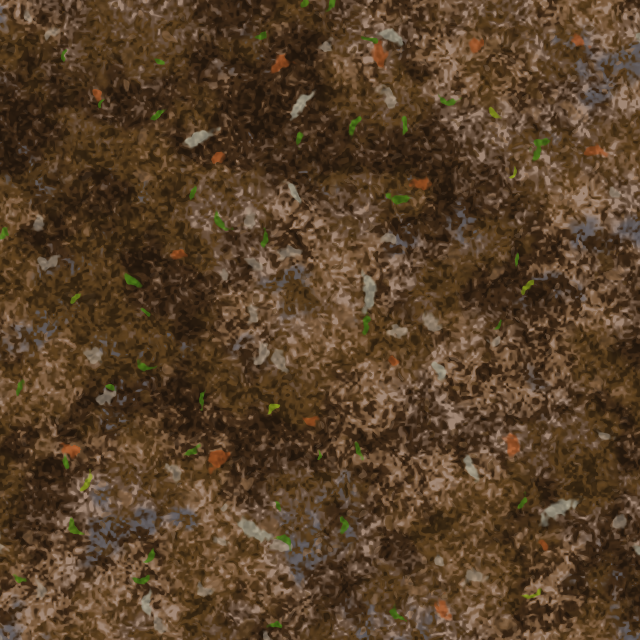
Give the GLSL for this texture, as a three.js fragment shader.

```glsl
// Forest floor: dark soil, crumbly leaf litter, scattered leaves and green sprigs.
varying vec2 vUv;

const vec3 SOIL = vec3(0.235, 0.155, 0.085);
const vec3 UMBER = vec3(0.34, 0.235, 0.11);
const vec3 TAUPE = vec3(0.38, 0.295, 0.235);
const vec3 TAN = vec3(0.51, 0.375, 0.25);
const vec3 PALE = vec3(0.63, 0.53, 0.46);
const vec3 SLATE = vec3(0.34, 0.34, 0.37);
const vec3 ASH = vec3(0.62, 0.60, 0.53);
const vec3 RUST = vec3(0.64, 0.32, 0.13);
const vec3 GREEN = vec3(0.27, 0.45, 0.08);
const vec3 LIME = vec3(0.52, 0.58, 0.10);

const float PATCH_SCALE = 5.0;
const float CLUMP_SCALE = 26.0;
const float CRUMB_SCALE = 105.0;
const float GRAIN_SCALE = 205.0;
const float WARP = 0.012;

float hash(vec2 p) {
  vec3 q = fract(vec3(p.xyx) * 0.1031);
  q += dot(q, q.yzx + 33.33);
  return fract((q.x + q.y) * q.z);
}

float noise(vec2 p) {
  vec2 i = floor(p);
  vec2 f = fract(p);
  f = f * f * (3.0 - 2.0 * f);
  float low = mix(hash(i), hash(i + vec2(1.0, 0.0)), f.x);
  float high = mix(hash(i + vec2(0.0, 1.0)), hash(i + 1.0), f.x);
  return mix(low, high, f.y);
}

float fbm(vec2 p) {
  float sum = 0.0;
  float gain = 0.533;
  for (int i = 0; i < 4; i++) {
    sum += gain * noise(p);
    p = mat2(1.6, 1.2, -1.2, 1.6) * p + 19.0;
    gain *= 0.5;
  }
  return sum;
}

// Randomly turned, curved flakes, one per chosen cell: x = coverage, y = random tint.
// Radii are fractions of a cell.
vec2 scatter(vec2 p, float cells, float chance, vec2 radii, float ragged, float seed) {
  vec2 g = p * cells;
  vec2 result = vec2(0.0);
  float tear = ragged * (noise(p * 150.0 + seed) - 0.5);
  for (int j = -1; j <= 1; j++) {
    for (int i = -1; i <= 1; i++) {
      vec2 id = floor(g) + vec2(float(i), float(j));
      vec2 key = id + seed;
      if (hash(key) > chance) continue;
      vec2 d = g - id - vec2(hash(key + 141.0), hash(key + 283.0));
      float angle = 6.2832 * hash(key + 367.0);
      float c = cos(angle);
      float s = sin(angle);
      d = mat2(c, -s, s, c) * d / mix(0.55, 1.2, hash(key + 431.0));
      d.y += (hash(key + 523.0) - 0.5) * d.x * d.x / radii.x;
      float cover = 1.0 - smoothstep(0.65, 1.15, length(d / radii) + tear);
      if (cover > result.x) result = vec2(cover, hash(key + 617.0));
    }
  }
  return result;
}

void main() {
  vec2 p = vUv;
  vec2 q = p + WARP * (vec2(fbm(p * 40.0), fbm(p * 40.0 + 71.0)) - 0.5);

  // Broad litter cover, clumps and fine crumbs
  float cover = smoothstep(0.34, 0.64, fbm(p * PATCH_SCALE + 7.0));
  float clump = fbm(q * CLUMP_SCALE + 31.0);
  float grain = noise(q * GRAIN_SCALE + 11.0);
  float crumb = 0.45 * noise(q * CRUMB_SCALE) + 0.55 * grain;
  float score = crumb + 0.30 * (cover - 0.5) + 0.55 * (clump - 0.5);

  // Soil, smooth where litter is thin
  float earthy = smoothstep(0.40, 0.60, fbm(q * 13.0 + 53.0));
  vec3 color = mix(SOIL, UMBER, earthy);
  color *= 0.80 + 0.36 * noise(q * 170.0 + 97.0);

  // Crumbled litter, warm or greyish by region
  float warm = smoothstep(0.38, 0.62, fbm(q * 9.0 + 83.0));
  vec3 litter = mix(TAUPE, TAN, 0.2 + 0.7 * warm);
  litter = mix(litter, PALE, smoothstep(0.72, 0.98, score));
  float cool = smoothstep(0.60, 0.74, fbm(p * 11.0 + 131.0));
  litter = mix(litter, SLATE, 0.8 * cool);
  color = mix(color, litter, smoothstep(0.46, 0.74, score));
  color *= mix(0.62, 1.0, smoothstep(0.14, 0.40, score));

  // Small leaf scraps, denser on the litter
  vec2 scrap = scatter(q, 58.0, 0.40, vec2(0.42, 0.22), 0.9, 17.0);
  vec3 scrapColor = mix(UMBER, mix(TAN, PALE, 0.4 * scrap.y), smoothstep(0.1, 0.7, scrap.y));
  color = mix(color, scrapColor * (0.70 + 0.5 * grain), scrap.x * mix(0.15, 0.65, cover));

  // Larger leaves: brown, ashen and a few rusty ones
  vec2 leaf = scatter(q, 17.0, 0.32, vec2(0.30, 0.17), 0.8, 211.0);
  vec3 leafColor = mix(UMBER, TAN, smoothstep(0.15, 0.45, leaf.y));
  leafColor = mix(leafColor, mix(PALE, ASH, 0.5), step(0.55, leaf.y));
  leafColor = mix(leafColor, RUST, step(0.90, leaf.y));
  color = mix(color, leafColor * (0.72 + 0.45 * crumb), 0.75 * leaf.x);

  // Rare bleached slivers
  vec2 sliver = scatter(q, 9.0, 0.13, vec2(0.27, 0.09), 0.6, 307.0);
  color = mix(color, ASH * (0.78 + 0.4 * crumb), 0.85 * sliver.x);

  // Green sprigs
  vec2 sprig = scatter(q, 18.0, 0.16, vec2(0.26, 0.085), 0.9, 401.0);
  vec3 sprigColor = mix(GREEN, LIME, smoothstep(0.7, 1.0, sprig.y));
  color = mix(color, sprigColor * (0.75 + 0.45 * grain), 0.85 * sprig.x);

  gl_FragColor = vec4(color, 1.0);
}
```
